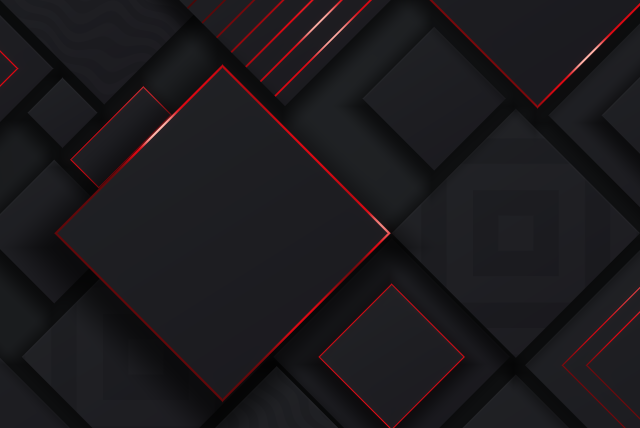
Reproduce this background procedurally as a WebGL 1 fragment shader.

```glsl
precision highp float;
// Dark layered diamond panels with soft shadows and glowing red edges.
uniform vec2 u_resolution;

#define CANVAS vec2(7.68, 5.12)
#define GROUND vec3(0.122, 0.130, 0.140)
#define FACE_LIT vec3(0.125, 0.130, 0.143)
#define FACE_DIM vec3(0.104, 0.101, 0.120)
#define EMBER vec3(0.26, 0.03, 0.03)
#define RED vec3(0.86, 0.03, 0.07)
#define HOT vec3(1.0, 0.70, 0.66)
#define SHADOW_SHIFT vec2(-0.03, -0.09)
#define SHADOW_DEPTH 0.60
#define RIM_LIGHT 0.022
#define PATTERN 0.010

float pixel;

// Signed distance to a box turned by 45 degrees; equal halves give a diamond.
float turnedBox(vec2 p, vec2 center, vec2 halfSize) {
  vec2 d = p - center;
  return max(abs(d.x - d.y) - halfSize.x, abs(d.x + d.y) - halfSize.y) * 0.7071;
}

float diamond(vec2 p, vec2 center, float radius) {
  return turnedBox(p, center, vec2(radius));
}

float cover(float d) {
  return clamp(0.5 - d / pixel, 0.0, 1.0);
}

float glint(vec2 p, vec2 center, float radius) {
  vec2 d = (p - center) / radius;
  return exp(-dot(d, d));
}

// Shadow, shaded face and lit upper rim of one panel.
void panel(inout vec3 col, vec2 p, vec2 center, vec2 halfSize, float lift, float pattern) {
  float shade = turnedBox(p - SHADOW_SHIFT * lift, center, halfSize);
  col *= 1.0 - SHADOW_DEPTH * smoothstep(0.26 * lift, -0.08, shade);
  float d = turnedBox(p, center, halfSize);
  float light = 0.5 + 0.5 * dot(p - center, vec2(-0.5, 0.8)) / max(halfSize.x, halfSize.y);
  vec3 face = mix(FACE_DIM, FACE_LIT, clamp(light, 0.0, 1.0)) + PATTERN * pattern;
  face += RIM_LIGHT * smoothstep(0.025, 0.0, abs(d)) * step(center.y, p.y);
  col = mix(col, face, cover(d));
}

void tile(inout vec3 col, vec2 p, vec2 center, float radius, float pattern) {
  panel(col, p, center, vec2(radius), 1.0, pattern);
}

// Glowing line: heat runs from ember through red to near white.
void neon(inout vec3 col, float d, float width, float heat) {
  vec3 glow = mix(EMBER, RED, smoothstep(0.0, 0.55, heat));
  glow = mix(glow, HOT, smoothstep(0.6, 1.15, heat));
  col += RED * 0.05 * heat * exp(-abs(d) * 28.0);
  col = mix(col, glow, cover(abs(d) - width));
}

// Concentric squares, alternately light and dark.
float rings(vec2 d) {
  float ring = mod(max(abs(d.x), abs(d.y)) + 0.10, 0.62);
  return 1.0 - 2.0 * smoothstep(-pixel, pixel, ring - 0.31) - smoothstep(0.62 - pixel, 0.62, ring) * -2.0;
}

// Wavy bands from layered sines.
float waves(vec2 p) {
  float bend = 0.10 * sin(p.x * 5.0 + p.y * 2.0) + 0.06 * sin(p.x * 9.0 - p.y * 4.0);
  return smoothstep(-0.25, 0.25, sin((p.y + 0.35 * p.x + bend) * 26.0)) - 0.5;
}

void main() {
  vec2 p = gl_FragCoord.xy / u_resolution * CANVAS;
  pixel = CANVAS.x / u_resolution.x;
  vec3 col = GROUND * (0.84 + 0.16 * glint(p, vec2(4.0, 3.7), 2.5));

  // Upper left
  tile(col, p, vec2(1.25, 5.35), 1.48, waves(p));
  tile(col, p, vec2(-0.85, 4.30), 1.49, 0.0);
  neon(col, diamond(p, vec2(-0.85, 4.30), 1.06), 0.007, 0.6);
  tile(col, p, vec2(0.75, 3.77), 0.42, 0.0);
  tile(col, p, vec2(0.65, 2.35), 0.86, 0.0);

  // Striped panel at the top
  vec2 stripedAt = vec2(3.42, 5.34);
  tile(col, p, stripedAt, 1.49, 0.0);
  vec3 striped = col;
  for (int i = 0; i < 7; i++) {
    float n = float(i);
    float d = (p.x + CANVAS.y - p.y - 2.35 - 0.35 * n) * 0.7071;
    neon(striped, d, 0.011, 0.06 + 0.075 * n + 0.7 * glint(p, vec2(3.88, 4.80), 0.38));
  }
  col = mix(col, striped, cover(diamond(p, stripedAt, 1.49)));

  // Lower row
  tile(col, p, vec2(-0.63, -0.01), 1.48, 0.0);
  tile(col, p, vec2(1.75, 0.85), 1.49, rings(p - vec2(1.75, 0.85)) * 0.6);
  tile(col, p, vec2(4.70, 0.85), 1.42, -0.8);
  tile(col, p, vec2(3.32, -0.74), 1.48, waves(p.yx * vec2(1.0, 0.8)));
  tile(col, p, vec2(6.19, -0.85), 1.49, 0.0);
  tile(col, p, vec2(4.70, 0.85), 0.87, 0.3);
  neon(col, diamond(p, vec2(4.70, 0.85), 0.87), 0.006, 0.65);

  // Right side
  tile(col, p, vec2(8.07, 3.74), 1.49, 0.0);
  tile(col, p, vec2(8.07, 3.74), 0.85, 0.0);
  tile(col, p, vec2(7.79, 0.75), 1.49, 0.0);
  for (int i = 0; i < 2; i++) {
    float heat = 0.2 + 0.6 * smoothstep(0.6, 1.6, p.y);
    neon(col, diamond(p, vec2(7.79, 0.75), 1.04 - 0.29 * float(i)), 0.007, heat);
  }
  tile(col, p, vec2(6.19, 2.33), 1.49, rings(p - vec2(6.19, 2.33)) * 0.7);
  tile(col, p, vec2(5.21, 3.94), 0.86, 0.0);
  tile(col, p, vec2(6.45, 5.84), 2.0, -0.3);
  float topHeat = 0.22 + 0.3 * smoothstep(6.3, 6.8, p.x) + 0.65 * glint(p, vec2(7.05, 4.45), 0.3);
  neon(col, diamond(p, vec2(6.45, 5.84), 2.0), 0.012, topHeat);

  // Outlined bar tucked behind the main diamond
  vec2 barAt = vec2(1.4525, 3.4775), barHalf = vec2(0.335, 0.87);
  panel(col, p, barAt, barHalf, 1.0, 0.0);
  neon(col, turnedBox(p, barAt, barHalf), 0.006, 0.5 + 0.25 * glint(p, vec2(1.7, 4.0), 0.6));

  // Main diamond
  vec2 mainAt = vec2(2.67, 2.33);
  panel(col, p, mainAt, vec2(2.0), 1.9, 0.0);
  float heat = 0.16 + 0.95 * glint(p, vec2(1.88, 3.56), 0.38) + 0.3 * glint(p, vec2(2.45, 4.1), 0.5);
  heat += 0.38 * glint(p, vec2(3.7, 3.3), 0.9) + 0.75 * glint(p, vec2(4.60, 2.42), 0.32);
  heat += 0.38 * glint(p, vec2(3.65, 1.30), 0.5);
  neon(col, diamond(p, mainAt, 2.0), 0.013, heat);

  gl_FragColor = vec4(col, 1.0);
}
```
